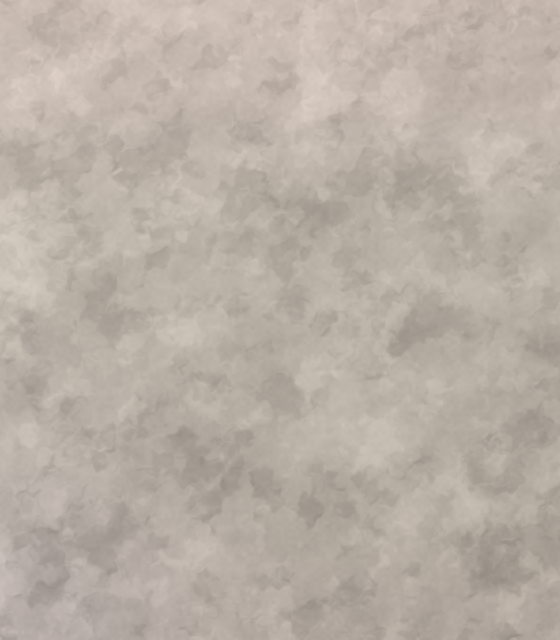
This texture is drawn by a Shadertoy shader. Its source:

```glsl
float hash(vec2 p) {
    vec3 q = fract(p.xyx * vec3(0.1031, 0.1030, 0.0973));
    q += dot(q, q.yzx + 33.33);
    return fract((q.x + q.y) * q.z);
}

float valueNoise(vec2 p) {
    vec2 cell = floor(p), f = fract(p);
    f = f * f * (3.0 - 2.0 * f);
    return mix(mix(hash(cell), hash(cell + vec2(1, 0)), f.x),
               mix(hash(cell + vec2(0, 1)), hash(cell + vec2(1, 1)), f.x), f.y);
}

// Layered noise, centred on zero; each octave is turned to hide the lattice
float cloud(vec2 p) {
    float sum = 0.0, weight = 0.5;
    for (int i = 0; i < 4; i++) {
        sum += weight * (valueNoise(p) - 0.5);
        p = mat2(1.6, 1.2, -1.2, 1.6) * p + 17.3;
        weight *= 0.62;
    }
    return sum;
}

void mainImage(out vec4 fragColor, in vec2 fragCoord) {
    vec2 uv = fragCoord / iResolution.xy;
    vec2 p = fragCoord / iResolution.y;

    // Ragged outlines, with blotches slightly stretched up to the right
    vec2 warp = vec2(valueNoise(p * 80.0), valueNoise(p * 80.0 + 91.0)) - 0.5;
    vec2 q = p + 0.011 * warp;
    vec2 slanted = mat2(0.88, -0.45, 0.3, 1.07) * q + 20.0;

    // Broad mottling, then small darker and paler mineral patches
    float mottle = cloud(slanted * 10.0);
    float darkPatch = smoothstep(0.02, 0.2, cloud(slanted * 23.0 + 43.0) - 0.4 * mottle);
    float palePatch = smoothstep(0.03, 0.2, cloud(q * 25.0 + 71.0) + 0.3 * mottle);
    float fleck = smoothstep(0.66, 0.9, valueNoise(slanted * 50.0 + 9.0));
    float speckle = valueNoise(q * 75.0 + 31.0) - 0.5;
    float grain = valueNoise(p * 170.0 + 5.0) - 0.5;

    float shade = 0.13 * mottle - 0.042 * darkPatch + 0.032 * palePatch;
    shade += 0.022 * speckle + 0.022 * grain;
    shade -= 0.026 * fleck * (0.4 + 0.6 * darkPatch);

    // Uneven light: brighter above and to the left
    shade += 0.085 * (uv.y - 0.5) - 0.025 * (uv.x - 0.5);

    vec3 color = vec3(0.731, 0.691, 0.654) + shade * vec3(1.0, 0.97, 0.95);

    // Warm blush at the top, cool cast in the lower left, faint green between
    color += vec3(0.008, -0.003, 0.0) * smoothstep(0.65, 1.0, uv.y);
    color += vec3(-0.002, -0.004, 0.014) * smoothstep(0.6, 0.0, length(uv));
    color += vec3(-0.005, 0.003, -0.002) * smoothstep(0.45, 0.0, abs(uv.y - 0.45));

    fragColor = vec4(color, 1.0);
}
```
